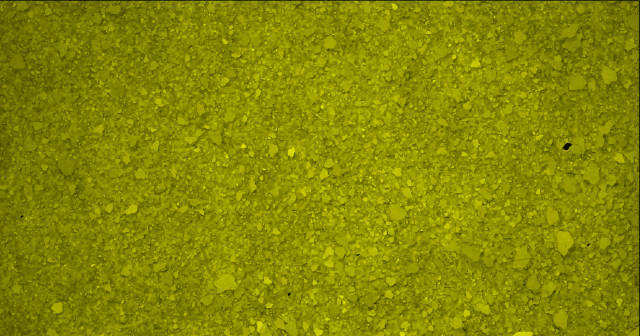
Write a Shadertoy shader that draws this texture.

```glsl
vec3 hash3(vec2 p) {
    vec3 q = fract(p.xyx * vec3(.1031, .1030, .0973));
    q += dot(q, q.yxz + 33.33);
    return fract((q.xxy + q.yzz) * q.zyx);
}

float noise(vec2 p) {
    vec2 i = floor(p), f = fract(p);
    f = f * f * (3. - 2. * f);
    return mix(mix(hash3(i).x, hash3(i + vec2(1, 0)).x, f.x),
               mix(hash3(i + vec2(0, 1)).x, hash3(i + 1.).x, f.x), f.y);
}

mat2 rotate(float a) {
    float c = cos(a), s = sin(a);
    return mat2(c, s, -s, c);
}

// Signed distance to a rough-edged flake of radius r
float flake(vec2 q, float r, vec3 seed) {
    q = rotate(seed.x * 6.283) * q;
    q.y *= 1. + .9 * seed.y;
    float a = atan(q.y, q.x);
    float wobble = .13 * sin(3. * a + seed.z * 40.) + .08 * sin(5. * a + seed.y * 50.);
    return length(q) - r * (1. + wobble);
}

// Scatters one layer of flakes over the tone below
float scatterFlakes(float tone, vec2 p, float layer, float spread) {
    float cells = 88. * pow(.66, layer);
    float size = layer / 5.;
    float blur = cells * max(.0026, .7 / iResolution.y);
    float chance = mix(.92, .17, pow(size, .7)) * mix(1., spread, size);
    vec2 g = rotate(.5 + layer * 1.1) * p * cells + 150. + layer * 37.;
    for (int y = -1; y <= 1; y++)
    for (int x = -1; x <= 1; x++) {
        vec2 cell = floor(g) + vec2(x, y);
        vec3 place = hash3(cell), seed = hash3(cell + 411.), look = hash3(cell + 823.);
        if (place.z > chance) continue;
        vec2 q = g - cell - .5 - .8 * (place.xy - .5);
        float r = mix(.2, .42, look.x * look.x);
        float d = flake(q, r, seed);
        float shadow = flake(q + rotate(.5 + layer * 1.1) * vec2(-.05, .09), r, seed);
        tone -= .13 * (1. - smoothstep(-blur, blur + .13, shadow));
        float shade = (look.y - .45) * mix(.42, .25, size) + .04 * size;
        shade += .3 * pow(look.z, 14.) + .05 * (noise(g * 4.) - .5);
        tone = mix(tone, shade, .88 * (1. - smoothstep(-blur, blur, d)));
    }
    return tone;
}

void mainImage(out vec4 fragColor, in vec2 fragCoord) {
    vec2 uv = fragCoord / iResolution.xy;
    vec2 p = fragCoord / iResolution.y;
    float aspect = iResolution.x / iResolution.y;
    float px = 1. / iResolution.y;

    // Fine dust, then flakes from small to large
    float tone = .35 * (noise(p * 130.) - .5) + .2 * (noise(p * 60.) - .5) - .1;
    float spread = smoothstep(-.1, .6, uv.x) * (1.25 - .4 * uv.y);
    for (int i = 0; i < 6; i++)
        tone = scatterFlakes(tone, p, float(i), spread);

    // Dark crevices and soft patches
    float crevice = abs(noise(p * 24. + 7.) - .5) + .5 * abs(noise(p * 55.) - .5);
    tone -= .16 * (1. - smoothstep(.0, .1, crevice)) * spread;
    tone += .12 * (noise(p * 9.) - .5) + .07 * (noise(p * 140. + 50.) - .5);

    // Thin bent stems, some pale and most dark
    for (int i = 0; i < 16; i++) {
        vec3 a = hash3(vec2(i, 17)), b = hash3(vec2(i, 59));
        vec2 q = rotate(a.z * 3.1416) * (p - a.xy * vec2(aspect, 1.));
        float halfLength = mix(.03, .09, b.x);
        q.y += (b.y - .5) * 3. * q.x * q.x + .004 * (noise(q.xx * 40.) - .5);
        float d = length(vec2(max(abs(q.x) - halfLength, 0.), q.y)) - mix(.0015, .004, b.z);
        float stem = 1. - smoothstep(-.001, .002 + px * .5, d);
        tone = mix(tone, b.y > .65 ? .1 : -.24, .7 * stem);
    }

    // Lamp falloff toward the sides
    vec2 off = uv - vec2(.54, .44);
    float light = .645 - .55 * off.x * off.x - .16 * off.y * off.y;
    float value = light * (1. + tone);

    // A few black crumbs
    for (int i = 0; i < 5; i++) {
        vec3 h = hash3(vec2(i, 91));
        vec2 c = i == 0 ? vec2(.885, .565) : h.xy;
        vec2 q = p - c * vec2(aspect, 1.);
        q += .012 * (vec2(noise(p * 90.), noise(p * 90. + 30.)) - .5);
        float d = length(rotate(-.5) * q * vec2(.75, 1.3)) - (i == 0 ? .011 : .004);
        value *= mix(.1, 1., smoothstep(-.002, .003, d));
    }

    // Dark rim along the top and right
    float rim = min((1. - uv.y) / .003, (aspect - p.x) / .004);
    value *= mix(.3, 1., smoothstep(.3, 1.2, rim));

    value = clamp(value, 0., 1.);
    fragColor = vec4(value, value * 1.012, .006 + .016 * value * value, 1.);
}
```
